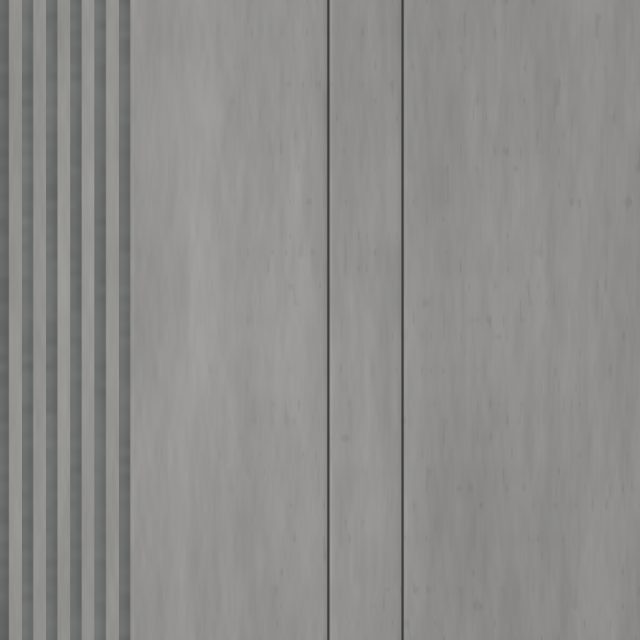
This texture is drawn by a Shadertoy shader. Its source:

```glsl
// Grey wood cladding: a ribbed strip on the left, then three flat boards
// split by two thin dark seams. The grain is value noise stretched along y;
// ribs come from a repeated groove, seams from distance to a vertical line.

float hash(vec2 p) {
    return fract(sin(dot(p, vec2(127.1, 311.7))) * 43758.545);
}

float noise(vec2 p) {
    vec2 i = floor(p), f = fract(p);
    f = f * f * (3.0 - 2.0 * f);
    return mix(mix(hash(i), hash(i + vec2(1, 0)), f.x),
               mix(hash(i + vec2(0, 1)), hash(i + vec2(1, 1)), f.x), f.y);
}

// Vertical fibres from broad stains down to fine threads, centred on zero
float woodGrain(vec2 p) {
    float grain = 0.0, weight = 0.032;
    vec2 scale = vec2(13.0, 1.6);
    for (int i = 0; i < 5; i++) {
        grain += weight * (noise(p * scale + float(i) * 17.3) - 0.5);
        scale *= vec2(2.1, 2.2);
        weight *= 0.86;
    }
    return grain;
}

// Antialiased coverage of a vertical line
float verticalLine(float x, float center, float halfWidth, float soft) {
    return 1.0 - smoothstep(halfWidth - soft, halfWidth + soft, abs(x - center));
}

void mainImage(out vec4 fragColor, in vec2 fragCoord) {
    vec2 uv = fragCoord / iResolution.xy;
    float pixel = 1.0 / iResolution.x;
    float soft = max(pixel, 0.0013);

    // Board tone: palest left of the seams, duller toward the right
    float tone = 0.582 - 0.024 * smoothstep(0.45, 0.85, uv.x);
    tone += 0.010 * verticalLine(uv.x, 0.28, 0.07, 0.07);
    tone -= 0.012 * smoothstep(0.65, 1.0, uv.y);
    tone -= 0.010 * smoothstep(0.35, 0.0, uv.y);
    tone += woodGrain(uv);

    // Short dark pores scattered through the boards
    float pores = noise(uv * vec2(150.0, 38.0) + 41.0);
    tone -= 0.030 * smoothstep(0.82, 1.0, pores) * smoothstep(0.2, 0.5, uv.x);
    vec3 color = tone * vec3(1.004, 1.0, 0.993);

    // Ribs: each groove ends at a crisp right edge and darkens toward it
    float period = 0.0379, grooveWidth = 0.0183;
    float ribX = mod(uv.x - 0.0140 + grooveWidth, period);
    float groove = smoothstep(-soft, soft, ribX)
                 * (1.0 - smoothstep(grooveWidth - soft, grooveWidth + soft, ribX));
    groove *= 1.0 - step(0.212, uv.x);
    float shade = 0.447 - 0.045 * smoothstep(0.2, 1.0, ribX / grooveWidth);
    shade += 0.035 * (noise(uv * vec2(30.0, 75.0)) - 0.5);
    shade += 0.030 * (noise(uv * vec2(26.0, 7.0) + 9.0) - 0.5);
    shade -= 0.025 * smoothstep(0.03, 0.0, uv.x);
    color = mix(color, shade * vec3(0.985, 1.005, 0.995), groove);

    // Pale lip on the first flat board beside the last groove
    color += 0.015 * verticalLine(uv.x, 0.208, 0.002, 0.002);

    // Seams: faint shadow and lit bevel around a thin dark gap
    for (int i = 0; i < 2; i++) {
        float center = i == 0 ? 0.5130 : 0.6290;
        color -= 0.030 * verticalLine(uv.x, center - 0.003, 0.004, 0.004);
        color += 0.020 * verticalLine(uv.x, center + 0.005, 0.002, 0.002);
        float gap = verticalLine(uv.x, center, 0.0018, soft);
        color = mix(color, vec3(0.225, 0.228, 0.222), 0.95 * gap);
    }

    fragColor = vec4(color, 1.0);
}
```
